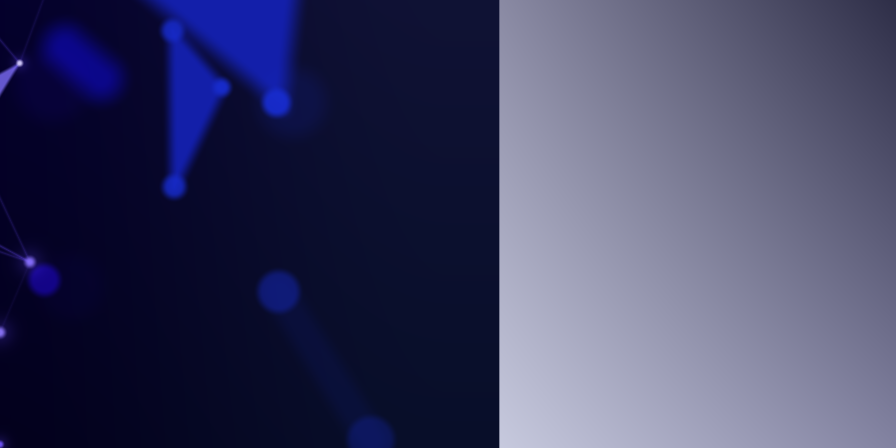
Reproduce this background procedurally as a Shadertoy shader.

```glsl
// A dark navy field with out-of-focus blue facets, nodes and violet threads,
// next to a pale slate panel shaded between its four corners.
// Facets, beams and nodes are distance functions with soft edges.

#define PANEL_EDGE 1.1146
#define FACET_BLUR 0.030
#define NODE_BLUR 0.011
#define THREAD_WIDTH 0.006
#define FACET_BLUE vec3(0.075, 0.125, 0.69)
#define NODE_BLUE vec3(0.09, 0.17, 0.80)
#define NODE_VIOLET vec3(0.11, 0.02, 0.75)
#define SPARK_VIOLET vec3(0.42, 0.30, 1.00)

// Blurred discs: centre, radius, strength
const vec4 NODES[10] = vec4[10](
    vec4(0.115, 0.810, 0.080, 0.10), vec4(0.160, 0.360, 0.070, 0.05),
    vec4(0.651, 0.771, 0.075, 0.14), vec4(0.385, 0.932, 0.024, 0.80),
    vec4(0.495, 0.805, 0.018, 0.95), vec4(0.389, 0.583, 0.025, 0.80),
    vec4(0.617, 0.771, 0.030, 0.95), vec4(0.622, 0.349, 0.046, 0.42),
    vec4(0.828, 0.018, 0.052, 0.26), vec4(0.099, 0.375, 0.034, 0.62));

// Sharp glowing points: centre, radius, whiteness
const vec4 SPARKS[4] = vec4[4](
    vec4(0.044, 0.859, 0.009, 0.75), vec4(0.067, 0.415, 0.015, 0.20),
    vec4(0.000, 0.258, 0.015, 0.25), vec4(0.000, 0.008, 0.010, 0.05));

// Threads: start point, end point
const vec4 THREADS[6] = vec4[6](
    vec4(0.044, 0.859, -0.02, 0.935), vec4(0.044, 0.859, 0.100, 1.010),
    vec4(0.067, 0.415, -0.02, 0.600), vec4(0.067, 0.415, -0.02, 0.462),
    vec4(0.067, 0.415, 0.000, 0.258), vec4(0.067, 0.415, -0.02, 0.445));
const float THREAD_GLOW[6] = float[6](0.45, 0.22, 0.35, 0.65, 0.14, 0.45);

float segmentDistance(vec2 p, vec2 a, vec2 b) {
    vec2 ab = b - a;
    return length(p - a - ab * clamp(dot(p - a, ab) / dot(ab, ab), 0.0, 1.0));
}

float cross2(vec2 a, vec2 b) {
    return a.x * b.y - a.y * b.x;
}

// Signed distance to a triangle, negative inside
float triangleDistance(vec2 p, vec2 a, vec2 b, vec2 c) {
    float d = min(segmentDistance(p, a, b),
              min(segmentDistance(p, b, c), segmentDistance(p, c, a)));
    float turn = sign(cross2(b - a, c - a));
    float inside = min(turn * cross2(b - a, p - a),
                   min(turn * cross2(c - b, p - b), turn * cross2(a - c, p - c)));
    return inside > 0.0 ? -d : d;
}

float soft(float d, float blur) {
    return 1.0 - smoothstep(-blur, blur, d);
}

vec3 corners(vec2 t, vec3 bl, vec3 br, vec3 tl, vec3 tr) {
    return mix(mix(bl, br, t.x), mix(tl, tr, t.x), t.y);
}

vec3 networkField(vec2 p) {
    // Navy backdrop
    vec2 t = vec2(smoothstep(-0.1, 1.0, p.x), p.y);
    vec3 col = corners(t, vec3(0.010, 0.000, 0.110), vec3(0.030, 0.055, 0.160),
                          vec3(0.015, 0.000, 0.170), vec3(0.060, 0.070, 0.205));

    // Smear at the upper left and faint beam at the lower right
    float smear = segmentDistance(p, vec2(0.145, 0.895), vec2(0.225, 0.825)) - 0.045;
    col = mix(col, vec3(0.05, 0.03, 0.66), 0.75 * soft(smear, 0.035));
    float beam = segmentDistance(p, NODES[7].xy, NODES[8].xy) - 0.034;
    col = mix(col, NODE_BLUE, 0.10 * soft(beam, 0.022));

    // Large facets
    float upper = triangleDistance(p, vec2(0.26, 1.06), vec2(0.67, 1.06), vec2(0.635, 0.755));
    col = mix(col, FACET_BLUE, 0.95 * soft(upper, FACET_BLUR));
    float lower = triangleDistance(p, NODES[3].xy, NODES[4].xy, NODES[5].xy) - 0.008;
    col = mix(col, FACET_BLUE, 0.95 * soft(lower, 0.6 * FACET_BLUR));

    // Blurred nodes, violet toward the left
    for (int i = 0; i < 10; i++) {
        vec4 n = NODES[i];
        vec3 tint = mix(NODE_VIOLET, NODE_BLUE, smoothstep(0.1, 0.4, n.x));
        float blur = NODE_BLUR + 0.25 * n.z * step(n.w, 0.2);
        col = mix(col, tint, n.w * soft(length(p - n.xy) - n.z, blur));
    }

    // Threads and the bright sliver at the left border
    for (int i = 0; i < 6; i++) {
        float d = segmentDistance(p, THREADS[i].xy, THREADS[i].zw);
        col = mix(col, SPARK_VIOLET, THREAD_GLOW[i] * soft(d, THREAD_WIDTH));
    }
    float sliver = triangleDistance(p, SPARKS[0].xy, vec2(-0.02, 0.825), vec2(-0.02, 0.755));
    col = mix(col, vec3(0.46, 0.40, 0.92), 0.85 * soft(sliver, 0.005));

    // Glowing points
    for (int i = 0; i < 4; i++) {
        vec4 s = SPARKS[i];
        float d = length(p - s.xy);
        vec3 tint = mix(SPARK_VIOLET, vec3(1.0), s.w);
        col += 0.18 * SPARK_VIOLET * exp(-d * d / (4.0 * s.z * s.z));
        col = mix(col, tint, 0.9 * soft(d - 0.7 * s.z, 0.5 * s.z));
    }
    return col;
}

void mainImage(out vec4 fragColor, in vec2 fragCoord) {
    vec2 p = fragCoord / iResolution.xy * vec2(2.0, 1.0);
    vec2 t = vec2((p.x - PANEL_EDGE) / (2.0 - PANEL_EDGE), p.y);
    vec3 panel = corners(t, vec3(0.78, 0.79, 0.87), vec3(0.51, 0.51, 0.63),
                            vec3(0.54, 0.54, 0.64), vec3(0.18, 0.18, 0.28));
    float cover = clamp((p.x - PANEL_EDGE) * 0.5 * iResolution.x + 0.5, 0.0, 1.0);
    fragColor = vec4(mix(networkField(p), panel, cover), 1.0);
}
```
